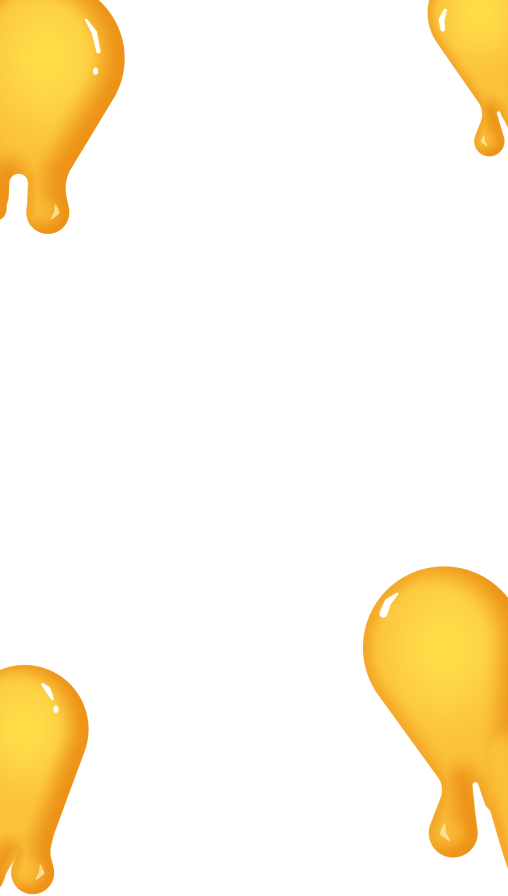
This background is drawn by a Shadertoy shader. Its source:

```glsl
// Four glossy honey drips hang at the corners of a white sheet.
// Each is a smooth blend of tapered capsules, cut by a narrow gap, then shaded
// from a warm centre glow to an orange rim and topped with white glints.

const vec2 SHEET = vec2(436.0, 768.0); // design units, y measured downwards
const vec3 PAPER = vec3(1.0);
const vec3 YELLOW = vec3(1.0, 0.865, 0.285);
const vec3 AMBER = vec3(0.985, 0.755, 0.225);
const vec3 ORANGE = vec3(0.925, 0.565, 0.085);
const vec3 CREAM = vec3(1.0, 0.93, 0.72);

// Every vec3 is a circle: centre in xy, radius in z.
struct Drip {
    vec3 crown, waist;     // main body
    vec3 neck, bead;       // hanging drop
    vec3 tailTop, tailEnd; // side run
    vec3 gapTop, gapEnd;   // opening between drop and run
};

// Signed distance to the hull of two circles.
float taperedCapsule(vec2 p, vec3 a, vec3 b) {
    vec2 axis = b.xy - a.xy;
    float len = length(axis);
    axis /= len;
    vec2 q = p - a.xy;
    q = vec2(abs(q.x * axis.y - q.y * axis.x), dot(q, axis));
    float s = (a.z - b.z) / len;
    float c = sqrt(1.0 - s * s);
    float k = dot(q, vec2(-s, c));
    if (k < 0.0) return length(q) - a.z;
    if (k > c * len) return length(q - vec2(0.0, len)) - b.z;
    return dot(q, vec2(c, s)) - a.z;
}

float smoothMin(float a, float b, float k) {
    float h = max(k - abs(a - b), 0.0) / k;
    return min(a, b) - h * h * k * 0.25;
}

float dripDistance(vec2 p, Drip d) {
    float body = taperedCapsule(p, d.crown, d.waist);
    float drop = taperedCapsule(p, d.neck, d.bead);
    float run = taperedCapsule(p, d.tailTop, d.tailEnd);
    float gap = taperedCapsule(p, d.gapTop, d.gapEnd);
    float mass = smoothMin(smoothMin(body, drop, 9.0), run, 6.0);
    mass = -smoothMin(-mass, gap, 3.0);
    return min(mass, drop);
}

// Bent brush stroke through three circles.
float glintStroke(vec2 p, vec3 a, vec3 b, vec3 c) {
    return min(taperedCapsule(p, a, b), taperedCapsule(p, b, c));
}

float coverage(float dist, float px) {
    return 1.0 - smoothstep(-0.7 * px, 0.7 * px, dist);
}

// Paints one drip; side is the horizontal sign of the glint on its bead.
vec3 paintDrip(vec3 under, vec2 p, Drip d, float side, float px) {
    float dist = dripDistance(p, d);
    if (dist > px) return under;

    // Body glow, thin rim and deeper shade towards the right
    float r = d.crown.z;
    float glow = length((p - d.crown.xy) * vec2(1.0, 0.8)) / r;
    float rim = smoothstep(-0.22 * r, 0.0, dist);
    float shifted = dripDistance(p + r * vec2(0.15, 0.05), d);
    float shade = smoothstep(-0.36 * r, 0.12 * r, shifted);
    vec3 honey = mix(YELLOW, AMBER, smoothstep(0.05, 1.1, glow));
    honey = mix(honey, ORANGE, max(0.95 * shade, 0.5 * rim));

    // Soft light inside the bead and its crescent glint
    vec2 q = (p - d.bead.xy) / d.bead.z;
    honey = mix(honey, AMBER, 0.45 * (1.0 - smoothstep(0.0, 0.85, length(q))));
    q.x *= side;
    float crescent = glintStroke(q, vec3(0.36, -0.32, 0.04),
        vec3(0.42, 0.0, 0.12), vec3(0.18, 0.28, 0.04));
    honey = mix(honey, CREAM, 0.75 * coverage(crescent * d.bead.z, px));
    return mix(under, honey, coverage(dist, px));
}

void mainImage(out vec4 fragColor, in vec2 fragCoord) {
    vec2 uv = fragCoord / iResolution.xy;
    vec2 p = vec2(uv.x, 1.0 - uv.y) * SHEET;
    float px = SHEET.y / iResolution.y;

    Drip topLeft = Drip(vec3(40, 50, 67), vec3(25, 150, 28),
        vec3(40, 155, 14), vec3(41, 182, 18.5), vec3(-7, 160, 14),
        vec3(-6, 178, 12), vec3(16, 157, 8), vec3(14, 205, 8));
    Drip topRight = Drip(vec3(412, 11, 45), vec3(432, 80, 22),
        vec3(421, 98, 5.5), vec3(420, 121, 13), vec3(440, 80, 12),
        vec3(446, 112, 10), vec3(428, 97, 1.5), vec3(436, 128, 6));
    Drip lowLeft = Drip(vec3(21, 625, 55), vec3(17, 708, 30),
        vec3(29, 726, 12), vec3(28, 748, 18.5), vec3(-6, 720, 20),
        vec3(-8, 752, 12), vec3(16, 734, 2), vec3(6, 770, 8));
    Drip lowRight = Drip(vec3(381, 555, 69.5), vec3(412, 660, 33),
        vec3(393, 680, 12.5), vec3(389, 714, 21), vec3(438, 650, 28),
        vec3(448, 735, 16), vec3(408, 673, 2.5), vec3(424, 745, 11));

    vec3 color = paintDrip(PAPER, p, topLeft, 1.0, px);
    color = paintDrip(color, p, topRight, -1.0, px);
    color = paintDrip(color, p, lowLeft, 1.0, px);
    color = paintDrip(color, p, lowRight, -1.0, px);

    // White glints on the bodies
    float glint = glintStroke(p, vec3(74, 17, 1), vec3(81, 28, 2.3), vec3(84.5, 44, 1.8));
    glint = min(glint, length((p - vec2(82, 61)) * vec2(1.0, 0.7)) - 2.2);
    glint = min(glint, glintStroke(p, vec3(382, 9, 1.5), vec3(379, 17, 2.5), vec3(380, 25, 2)));
    glint = min(glint, glintStroke(p, vec3(37, 587, 1.5), vec3(41, 591, 2.5), vec3(45, 599, 1.2)));
    glint = min(glint, length((p - vec2(48, 608)) * vec2(1.0, 0.7)) - 2.2);
    glint = min(glint, glintStroke(p, vec3(341, 509, 1), vec3(333, 516, 3), vec3(329, 526, 3.4)));
    fragColor = vec4(mix(color, PAPER, coverage(glint, px)), 1.0);
}
```
